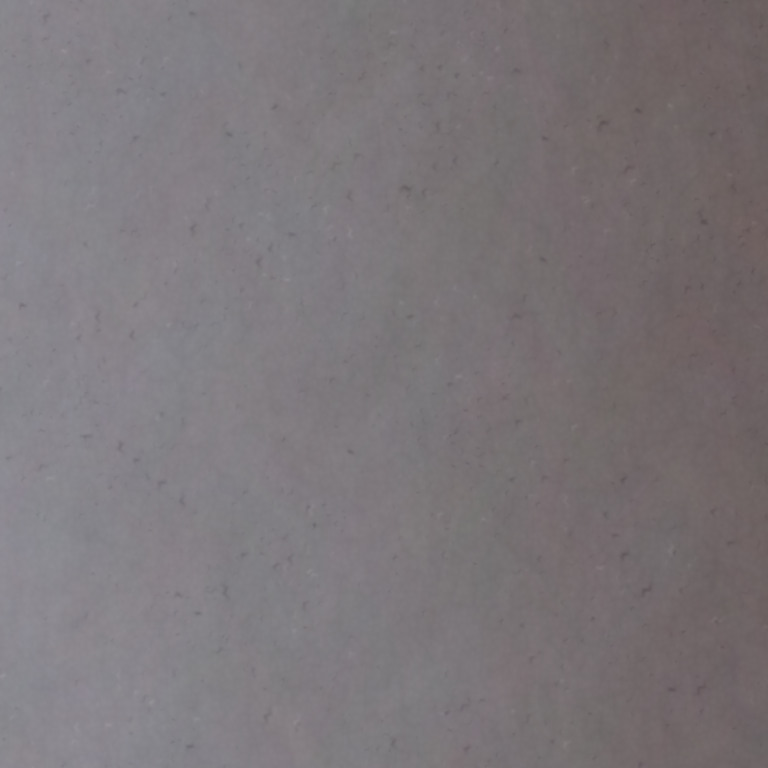
Write a Shadertoy shader that draws this texture.

```glsl
// Draws a smooth grey concrete wall in side light, with faint stains, fine grain and small pits.

#define LIGHT_COLOR  vec3(0.555, 0.546, 0.578)
#define MIDDLE_COLOR vec3(0.485, 0.469, 0.481)
#define SHADE_COLOR  vec3(0.420, 0.374, 0.376)
#define LIGHT_TILT   0.12
#define STAIN_AMOUNT 0.011
#define TINT_AMOUNT  0.008
#define GRAIN_AMOUNT 0.016
#define GRAIN_SCALE  105.0
#define PIT_SCALE    36.0
#define PIT_SHARE    0.22
#define PIT_DEPTH    0.072
#define CHIP_GLOW    0.045

vec3 hash3(vec2 cell) {
    vec3 p = fract(cell.xyx * vec3(0.1031, 0.1030, 0.0973));
    p += dot(p, p.yxz + 33.33);
    return fract((p.xxy + p.yzz) * p.zyx);
}

// Layered, warped sines: soft irregular patches, roughly -1 to 1.
float patches(vec2 p) {
    float sum = 0.0, weight = 0.5;
    for (int i = 0; i < 5; i++) {
        p += 0.7 * sin(p.yx * 1.3 + float(i) * 2.1);
        sum += weight * sin(p.x) * sin(p.y + 1.7);
        p = mat2(1.28, 1.02, -1.02, 1.28) * p + 3.7;
        weight *= 0.72;
    }
    return sum;
}

// Cellular noise: distance to the nearest scattered point, centred on zero.
float cellular(vec2 p) {
    vec2 cell = floor(p);
    float nearest = 2.0;
    for (int y = -1; y <= 1; y++)
    for (int x = -1; x <= 1; x++) {
        vec2 c = cell + vec2(x, y);
        vec2 d = c + hash3(c).xy - p;
        nearest = min(nearest, dot(d, d));
    }
    return sqrt(nearest) - 0.5;
}

// Scattered soft slivers, mostly leaning to the upper right, gathered in clusters.
float slivers(vec2 uv, float scale, float share, float seed) {
    vec2 p = uv * scale, cell = floor(p);
    float cover = 0.0;
    for (int y = -1; y <= 1; y++)
    for (int x = -1; x <= 1; x++) {
        vec2 c = cell + vec2(x, y);
        vec3 place = hash3(c + seed);
        vec3 shape = hash3(c + seed + 71.3);
        float cluster = 0.8 + 2.2 * patches(c / scale * 13.0 + seed);
        if (place.z > share * cluster) continue;
        float angle = 0.95 + 1.7 * (shape.x - 0.5);
        vec2 d = p - c - place.xy;
        d = vec2(dot(d, vec2(cos(angle), sin(angle))),
                 dot(d, vec2(-sin(angle), cos(angle))));
        d.y += 0.06 * sin(d.x * 13.0 + shape.z * 6.3);
        d /= vec2(mix(0.13, 0.36, shape.y * shape.y), mix(0.07, 0.13, shape.z));
        cover = max(cover, exp(-dot(d, d)) * mix(0.25, 1.0, shape.z * shape.z));
    }
    return cover;
}

void mainImage(out vec4 fragColor, in vec2 fragCoord) {
    vec2 uv = fragCoord / iResolution.xy;

    // Side light falling off to the right, a little faster near the top
    float fall = uv.x + LIGHT_TILT * (uv.y - 0.5) + 0.03 * patches(uv * 4.0);
    vec3 color = mix(LIGHT_COLOR, MIDDLE_COLOR, smoothstep(-0.25, 0.65, fall));
    color = mix(color, SHADE_COLOR, smoothstep(0.40, 1.08, fall));

    // Broad stains, small smudges and faint vertical trowel streaks
    color += STAIN_AMOUNT * patches(uv * 14.0 + 5.0);
    color += 0.6 * STAIN_AMOUNT * patches(uv * vec2(58.0, 44.0) + 17.0);
    color += 0.6 * STAIN_AMOUNT * patches(uv * vec2(70.0, 11.0));

    // Weak red-green and blue-yellow tints
    float redGreen = patches(uv * vec2(24.0, 14.0) + 21.0);
    float blueYellow = patches(uv * 15.0 + 43.0);
    color += TINT_AMOUNT * redGreen * vec3(1.0, -0.7, 0.1);
    color += TINT_AMOUNT * blueYellow * vec3(-0.4, -0.1, 0.9);

    // Fine grain at two sizes
    float grain = cellular(uv * GRAIN_SCALE) + 0.8 * cellular(uv * GRAIN_SCALE * 0.45 + 9.0);
    color -= GRAIN_AMOUNT * grain;

    // Dark pits and pale chips, each chip lying beside its own group of pits
    float pits = slivers(uv, PIT_SCALE, PIT_SHARE, 3.0);
    float specks = slivers(uv, PIT_SCALE * 1.7, PIT_SHARE * 1.4, 57.0);
    float chips = slivers(uv, PIT_SCALE * 1.2, PIT_SHARE * 0.7, 113.0);
    color -= PIT_DEPTH * (pits + 0.6 * specks) * vec3(0.95, 1.0, 0.92);
    color += CHIP_GLOW * chips;

    fragColor = vec4(color, 1.0);
}
```
